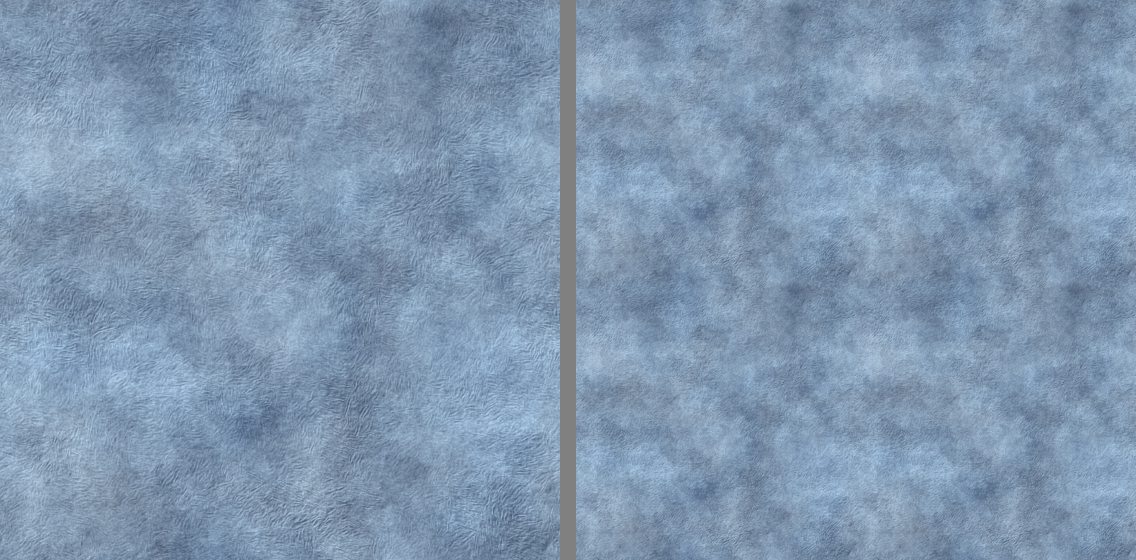
Left, the tile; right, the same tile 2 across and 2 down.
This texture is drawn by a Shadertoy shader. Its source:

```glsl
// Seamless blue-grey troweled plaster with cloudy pigment, brushed ridges and pale flecks.

#define DARK_BLUE  vec3(0.370, 0.448, 0.550)
#define LIGHT_BLUE vec3(0.625, 0.732, 0.830)
#define FLECK_TONE vec3(0.680, 0.725, 0.760)
#define CLOUDS  0.57    // contrast of the broad stains
#define MOTTLE  0.32    // contrast of the frayed small stains
#define RELIEF  0.42    // strength of the lit ridges
#define GRAIN   0.24    // strength of the finest tooth
#define PATCHES 21.0    // trowel patches per side
#define RIDGES  vec2(58.0, 160.0)  // ridge frequency along and across a stroke
#define FLECKS  90.0    // fleck cells per side

const float TAU = 6.28319;

// Integer hash of a non-negative cell, two values in 0..1
vec2 hash2(vec2 cell) {
    uvec2 v = uvec2(cell) * 1664525u + 1013904223u;
    v.x += v.y * 1664525u;
    v.y += v.x * 1664525u;
    v ^= v >> 16u;
    v.x += v.y * 1664525u;
    v.y += v.x * 1664525u;
    v ^= v >> 16u;
    return vec2(v & 65535u) / 65536.0;
}

vec2 wrapCell(vec2 cell, float period) {
    return floor(mod(cell + 0.5, period));
}

float cornerSlope(vec2 cell, vec2 offset, float period, float seed) {
    float angle = TAU * hash2(wrapCell(cell, period) + 57.0 * seed + period).x;
    return dot(vec2(cos(angle), sin(angle)), offset);
}

// Gradient noise that repeats after a whole number of cells
float noise(vec2 p, float period, float seed) {
    vec2 i = floor(p), f = p - i, e = vec2(1.0, 0.0);
    vec2 u = f * f * f * (f * (f * 6.0 - 15.0) + 10.0);
    float a = cornerSlope(i, f, period, seed);
    float b = cornerSlope(i + e.xy, f - e.xy, period, seed);
    float c = cornerSlope(i + e.yx, f - e.yx, period, seed);
    float d = cornerSlope(i + e.xx, f - e.xx, period, seed);
    return mix(mix(a, b, u.x), mix(c, d, u.x), u.y);
}

float fbm(vec2 uv, float period, int octaves, float gain, float seed) {
    float sum = 0.0, amplitude = 1.0;
    for (int i = 0; i < octaves; i++) {
        vec2 shift = vec2(0.31, 0.57) * (float(i) + seed);
        sum += amplitude * noise(uv * period + shift, period, seed);
        amplitude *= gain;
        period *= 2.0;
    }
    return sum;
}

vec2 warp(vec2 uv, float period, float seed) {
    return vec2(fbm(uv, period, 2, 0.7, seed), fbm(uv, period, 2, 0.7, seed + 1.0));
}

// Overlapping trowel patches with ragged rims, each ridged in its own direction
float strokes(vec2 uv) {
    vec2 p = uv * PATCHES;
    vec2 ragged = 0.5 * warp(uv, 44.0, 3.0);
    vec2 home = floor(p);
    float sum = 0.0, total = 0.0;
    for (int y = -1; y <= 1; y++)
    for (int x = -1; x <= 1; x++) {
        vec2 cell = home + vec2(x, y);
        vec2 id = wrapCell(cell, PATCHES);
        vec2 rnd = hash2(id + 700.0);
        vec2 d = p - cell - 0.15 - 0.7 * rnd;
        float angle = 0.5 + 2.7 * (hash2(id + 900.0).x - 0.5);
        vec2 along = vec2(cos(angle), sin(angle));
        vec2 bent = d + 0.14 * ragged;
        vec2 local = vec2(dot(bent, along), dot(bent, vec2(-along.y, along.x)));
        float n = noise(local / PATCHES * RIDGES + 90.0 * rnd, 256.0, 5.0);
        vec2 rim = d + ragged;
        float weight = exp(-13.0 * dot(rim, rim));
        sum += weight * (0.5 - 2.0 * abs(n) + 0.5 * (rnd.x - 0.5));
        total += weight;
    }
    return sum / max(total, 1e-6);
}

float height(vec2 uv) {
    return strokes(uv) + 0.85 * fbm(uv, 64.0, 3, 0.65, 6.0);
}

// Sparse irregular pale chips, gathered in loose clusters
float flecks(vec2 uv) {
    vec2 p = uv * FLECKS + 0.3 * warp(uv, 180.0, 8.0);
    vec2 id = wrapCell(floor(p), FLECKS);
    vec2 rnd = hash2(id + 300.0);
    float chance = 0.05 + 0.4 * max(0.0, noise(uv * 7.0, 7.0, 10.0));
    float radius = mix(0.05, 0.18, rnd.y * rnd.y);
    float dist = length(fract(p) - 0.3 - 0.4 * hash2(id + 500.0));
    float soft = 0.06 + 0.5 * FLECKS / iResolution.y;
    return step(rnd.x, chance) * (1.0 - smoothstep(radius - soft, radius + soft, dist));
}

void mainImage(out vec4 fragColor, in vec2 fragCoord) {
    vec2 uv = fragCoord / iResolution.xy;

    // Pigment: broad clouds and frayed mottling
    vec2 frayed = uv + 0.016 * warp(uv, 34.0, 12.0);
    float tone = 0.5 + CLOUDS * fbm(frayed, 3.0, 3, 0.6, 1.0);
    tone += MOTTLE * fbm(frayed, 14.0, 5, 0.75, 2.0);

    // Relief lit from the upper left, stronger in some regions, paler on crests
    vec2 toLight = 0.0011 * vec2(-0.6, 0.8);
    float shadeSide = height(uv - toLight), lightSide = height(uv + toLight);
    float roughness = 1.0 + 1.1 * noise(uv * 6.0, 6.0, 14.0);
    tone += RELIEF * roughness * (shadeSide - lightSide);
    tone += 0.06 * (shadeSide + lightSide);
    tone += GRAIN * noise(uv * 250.0, 250.0, 15.0);

    // Colour: shade ramp, slight cool and grey drift, then chips
    vec3 color = mix(DARK_BLUE, LIGHT_BLUE, clamp(tone, -0.25, 1.25));
    color += vec3(-0.022, 0.0, 0.022) * fbm(frayed, 4.0, 3, 0.6, 16.0);
    color = mix(color, FLECK_TONE, 0.55 * flecks(uv));
    fragColor = vec4(color, 1.0);
}
```
